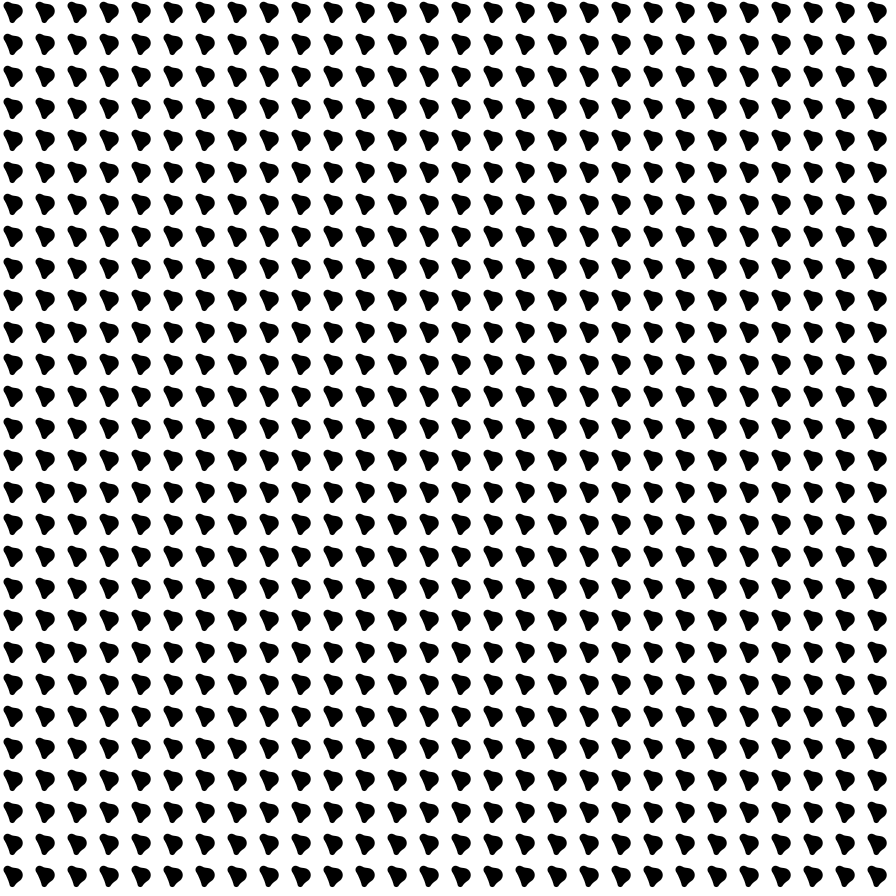
This pattern is drawn by a Shadertoy shader. Its source:

```glsl
const float REPEATS = 28.0;
const vec3 PAPER = vec3(1.0);
const vec3 INK = vec3(0.0);

// Exact distance to the hull of two circles
float taperedCapsule(vec2 p, vec2 a, vec2 b, float ra, float rb) {
    vec2 pa = p - a;
    float len = length(b - a);
    vec2 axis = (b - a) / len;
    float along = dot(pa, axis);
    float across = abs(pa.x * axis.y - pa.y * axis.x);
    float slope = (ra - rb) / len;
    float t = clamp((along - across * slope / sqrt(1.0 - slope * slope)) / len, 0.0, 1.0);
    return length(pa - axis * len * t) - mix(ra, rb, t);
}

float smoothUnion(float a, float b, float k) {
    float h = max(k - abs(a - b), 0.0) / k;
    return min(a, b) - 0.25 * k * h * h;
}

// Three-lobed pebble in a unit cell
float pebble(vec2 p, float blend) {
    vec2 shoulder = vec2(0.235, 0.820);
    vec2 belly = vec2(0.495, 0.655);
    vec2 tip = vec2(0.385, 0.365);
    float shoulderR = 0.11, bellyR = 0.20, tipR = 0.07;

    float top = taperedCapsule(p, belly, shoulder, bellyR, shoulderR);
    float lower = taperedCapsule(p, belly, tip, bellyR, tipR);
    float side = taperedCapsule(p, shoulder, tip, shoulderR, tipR);
    return smoothUnion(smoothUnion(top, lower, blend), side, blend);
}

// Coverage with an edge one pixel wide
float coverage(float dist, float pixel) {
    return clamp(0.5 - dist / pixel, 0.0, 1.0);
}

void mainImage(out vec4 fragColor, in vec2 fragCoord) {
    vec2 cell = fract(fragCoord / iResolution.xy * REPEATS);
    float pixel = REPEATS / min(iResolution.x, iResolution.y);
    float ink = coverage(pebble(cell, 0.06), pixel);
    fragColor = vec4(mix(PAPER, INK, ink), 1.0);
}
```
